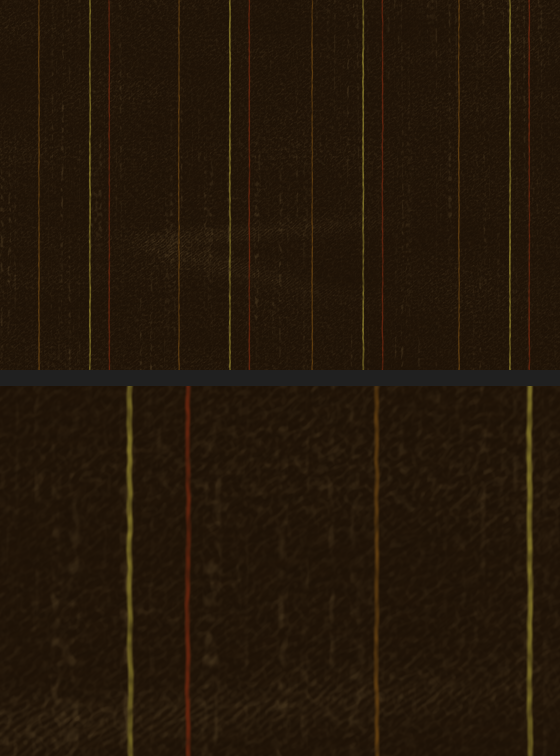
Top: the whole. Bottom: its middle third, enlarged.
Reproduce this texture procedurally as a Shadertoy shader.

```glsl
const float TAU = 6.2831853;
const float REPEATS = 4.0;

const vec3 CLOTH  = vec3(0.118, 0.071, 0.025);
const vec3 DUST   = vec3(0.290, 0.222, 0.125);
const vec3 OCHRE  = vec3(0.370, 0.235, 0.060);
const vec3 YELLOW = vec3(0.480, 0.430, 0.150);
const vec3 RED    = vec3(0.380, 0.135, 0.050);

vec2 gradientAt(vec2 cell) {
    vec3 q = fract(cell.xyx * vec3(0.1031, 0.1030, 0.0973));
    q += dot(q, q.yzx + 33.33);
    float angle = TAU * fract((q.x + q.y) * q.z);
    return vec2(cos(angle), sin(angle));
}

// Gradient noise, roughly -0.7 to 0.7
float noise(vec2 p) {
    vec2 i = floor(p), f = fract(p);
    vec2 u = f * f * f * (f * (f * 6.0 - 15.0) + 10.0);
    vec2 e = vec2(0.0, 1.0);
    float low = mix(dot(gradientAt(i), f),
                    dot(gradientAt(i + e.yx), f - e.yx), u.x);
    float high = mix(dot(gradientAt(i + e.xy), f - e.xy),
                     dot(gradientAt(i + e.yy), f - e.yy), u.x);
    return mix(low, high, u.y);
}

// Soft coverage of a slightly wavering vertical thread
float thread(vec2 p, float centre, float halfWidth, float seed, float px) {
    float waver = 0.0007 * noise(vec2(seed, p.y * 22.0))
                + 0.0008 * noise(vec2(seed + 9.3, p.y * 95.0));
    float soft = max(0.0011, 0.6 * px);
    float d = abs(p.x - centre - waver) - halfWidth;
    return 1.0 - smoothstep(-soft, soft, d);
}

// Uneven dye along a thread, with fibres crossing it
float threadWear(vec2 p, float seed) {
    return clamp(0.82 + 0.35 * noise(vec2(seed, p.y * 9.0))
                      + 0.50 * noise(vec2(p.x * 250.0, p.y * 120.0)), 0.3, 1.0);
}

vec3 addThread(vec3 base, vec3 dye, vec2 p, float centre,
               float halfWidth, float seed, float px) {
    float cover = thread(p, centre, halfWidth, seed, px);
    return mix(base, dye, cover * threadWear(p, seed));
}

// Soft rubbed crease that fades in and out along its length
float crease(vec2 p, vec2 a, vec2 b, float width) {
    vec2 ab = b - a;
    float t = dot(p - a, ab) / dot(ab, ab);
    float d = length(p - a - ab * clamp(t, 0.0, 1.0)) / width;
    float fade = smoothstep(-0.05, 0.2, t) * (1.0 - smoothstep(0.35, 1.05, t));
    return exp(-d * d) * fade;
}

// Diagonal ribs, broken by noise
float twill(vec2 p, float px) {
    float phase = 145.0 * p.x - 190.0 * p.y + 0.9 * noise(p * 40.0);
    float resolved = 1.0 - smoothstep(0.0025, 0.006, px);
    return 0.5 + 0.5 * resolved * sin(TAU * phase);
}

// Short pale flecks lying along the diagonal ribs
float flecks(vec2 p) {
    vec2 along = vec2(190.0 * p.x - 215.0 * p.y, 100.0 * (p.x + p.y));
    float diagonal = smoothstep(-0.05, 0.5, noise(along));
    float grain = smoothstep(-0.05, 0.5, noise(p * vec2(270.0, 230.0)));
    return 0.65 * diagonal + 0.5 * grain;
}

// Broken pale warp yarns, gathered in loose groups
float slubs(vec2 p) {
    float yarn = smoothstep(0.0, 0.45, noise(vec2(p.x * 165.0, p.y * 2.0)));
    float dash = smoothstep(-0.1, 0.4, noise(vec2(p.x * 165.0 + 31.0, p.y * 110.0)));
    float group = smoothstep(-0.35, 0.3, noise(vec2(p.x * 13.0 + 3.0, p.y * 2.5)));
    return yarn * dash * group;
}

float dustAmount(vec2 p, float px) {
    float rib = twill(p, px);
    float speck = flecks(p);
    float patches = 0.85 + 0.6 * noise(p * vec2(5.0, 9.0) + 7.0)
                         + 0.5 * noise(p * vec2(2.0, 22.0));
    float rubbed = crease(p, vec2(0.22, 0.226), vec2(0.80, 0.276), 0.014)
                 + crease(p, vec2(0.23, 0.228), vec2(0.70, 0.110), 0.017);
    float weave = (0.05 * rib + 0.30 * speck) * max(patches, 0.2);
    return weave + 0.45 * slubs(p) + rubbed * (0.03 + 0.16 * rib + 0.12 * speck);
}

void mainImage(out vec4 fragColor, in vec2 fragCoord) {
    vec2 p = fragCoord / iResolution.x;
    float px = 1.0 / iResolution.x;

    vec3 color = mix(CLOTH, DUST, clamp(dustAmount(p, px), 0.0, 0.7));

    // Three-thread stripe group, with one repeat set a little to the left
    for (float i = 0.0; i < REPEATS; i++) {
        float shift = i == 2.0 ? -0.0120 : 0.0;
        float start = 0.0695 + i / REPEATS + shift;
        float seed = i * 17.0 + 0.37;
        color = addThread(color, OCHRE, p, start, 0.0012, seed, px);
        color = addThread(color, YELLOW, p, start + 0.0912, 0.0015, seed + 5.0, px);
        color = addThread(color, RED, p, start + 0.1256, 0.0013, seed + 11.0, px);
    }

    // Fine shading of the weft rows
    color *= 1.0 + 0.10 * noise(p * vec2(60.0, 240.0));
    fragColor = vec4(color, 1.0);
}
```
